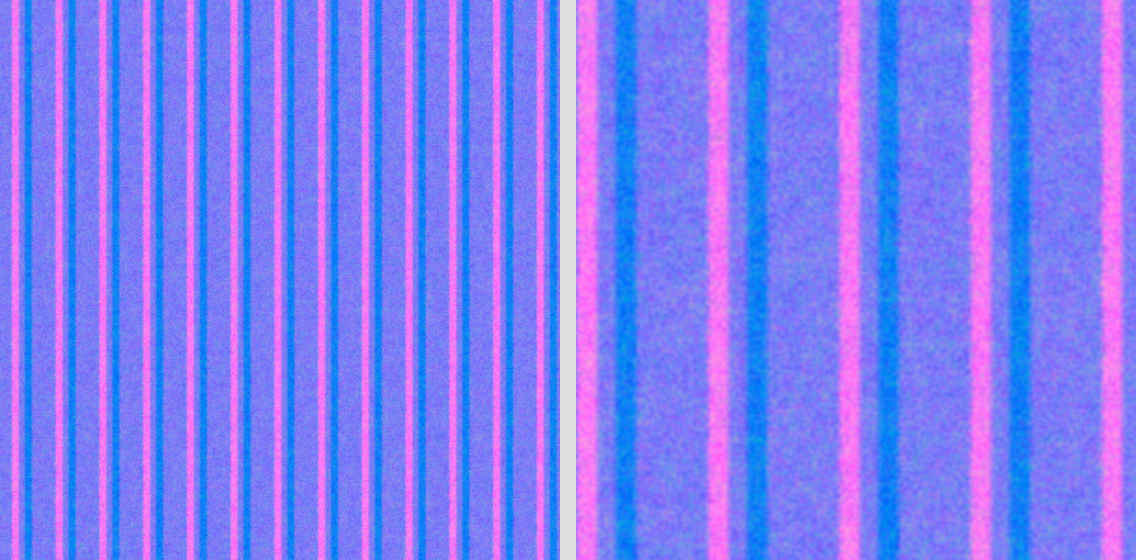
Left, the full canvas; right, a detail of the centre.
Write a WebGL 1 fragment shader that draws this texture map.

```glsl
precision highp float;

uniform vec2 u_resolution;

// Random unit gradient for a lattice corner
vec2 cornerGradient(vec2 cell) {
  vec3 p = fract(cell.xyx * vec3(0.1031, 0.1030, 0.0973));
  p += dot(p, p.yzx + 33.33);
  float angle = 6.28318 * fract((p.x + p.y) * p.z);
  return vec2(cos(angle), sin(angle));
}

// Gradient noise, roughly -0.7 to 0.7
float gradientNoise(vec2 p) {
  vec2 cell = floor(p);
  vec2 f = p - cell;
  vec2 w = f * f * f * (f * (f * 6.0 - 15.0) + 10.0);
  float a = dot(cornerGradient(cell), f);
  float b = dot(cornerGradient(cell + vec2(1.0, 0.0)), f - vec2(1.0, 0.0));
  float c = dot(cornerGradient(cell + vec2(0.0, 1.0)), f - vec2(0.0, 1.0));
  float d = dot(cornerGradient(cell + 1.0), f - 1.0);
  return mix(mix(a, b, w.x), mix(c, d, w.x), w.y);
}

// Fine surface grain over broader mottling
float grain(vec2 uv) {
  float sum = 0.0;
  float frequency = 300.0;
  float amplitude = 0.6;
  for (int i = 0; i < 4; i++) {
    sum += amplitude * gradientNoise(uv * frequency + float(i) * 17.3);
    frequency *= 0.47;
    amplitude *= 0.72;
  }
  return sum;
}

// Soft vertical band around a phase within one repeat
float slopeBand(float phase, float center, float pixel) {
  float distanceToBand = abs(phase - center);
  return 1.0 - smoothstep(0.038, 0.112 + pixel * 0.5, distanceToBand);
}

void main() {
  vec2 uv = gl_FragCoord.xy / u_resolution;
  float repeats = 12.8;
  float pixel = repeats / u_resolution.x;

  // Independent tilt along x and y
  vec2 tilt = vec2(grain(uv + 3.7), grain(uv + 11.2));

  // Raised ribs: one rising and one falling side per repeat
  float phase = fract(uv.x * repeats + tilt.x * 0.012);
  float rise = slopeBand(phase, 0.352, pixel);
  float fall = slopeBand(phase, 0.648, pixel);

  // Encode the surface direction as colour
  vec3 color = vec3(0.485, 0.487, 0.97);
  color = mix(color, vec3(0.97, 0.475, 0.965), rise);
  color = mix(color, vec3(0.06, 0.5, 0.965), fall);
  color.rg += tilt * vec2(0.2, 0.19);
  color.b -= 0.12 * dot(tilt, tilt) + 0.06 * tilt.y;

  gl_FragColor = vec4(clamp(color, 0.0, 1.0), 1.0);
}
```
